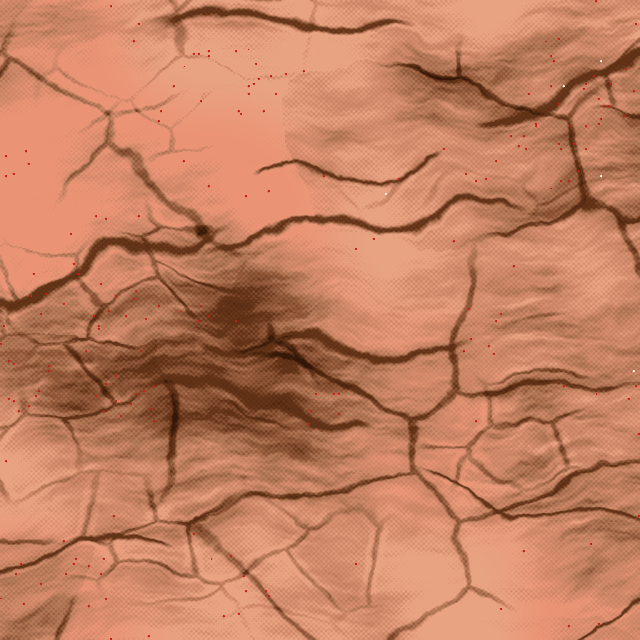
A Shadertoy shader for this texture:

```glsl
// Weathered salmon sandstone: cracked slabs, long dark fissures, brown stains and fine dither.

const vec3 UMBER  = vec3(0.39, 0.20, 0.09);
const vec3 BROWN  = vec3(0.56, 0.34, 0.22);
const vec3 TAN    = vec3(0.69, 0.46, 0.33);
const vec3 CLAY   = vec3(0.81, 0.53, 0.41);
const vec3 SALMON = vec3(0.92, 0.58, 0.46);
const vec3 PALE   = vec3(0.91, 0.64, 0.51);
const vec3 SOOT   = vec3(0.20, 0.09, 0.03);
const vec3 RED    = vec3(0.78, 0.12, 0.08);

const float BASE_TONE    = 0.75;
const float STAIN_AMOUNT = 1.1;
const float GRAIN_AMOUNT = 0.42;
const float RELIEF       = 0.75;
const float DITHER       = 0.07;
const float DITHER_CELLS = 256.0;
const int   FISSURES     = 10;
const vec2  SLAB_SCALE   = vec2(3.2, 4.4);
const vec2  CHIP_SCALE   = vec2(7.0, 11.0);
const vec2  GRAIN_SCALE  = vec2(11.0, 32.0);

float hash(vec2 p) {
    vec3 q = fract(p.xyx * 0.1031);
    q += dot(q, q.yzx + 33.33);
    return fract((q.x + q.y) * q.z);
}

vec2 hash2(vec2 p) { return vec2(hash(p), hash(p + 57.3)); }

float noise(vec2 p) {
    vec2 i = floor(p), f = fract(p);
    f = f * f * (3.0 - 2.0 * f);
    return mix(mix(hash(i), hash(i + vec2(1, 0)), f.x),
               mix(hash(i + vec2(0, 1)), hash(i + vec2(1, 1)), f.x), f.y);
}

float fbm(vec2 p) {
    float sum = 0.0, amp = 0.52;
    for (int i = 0; i < 5; i++) {
        sum += amp * noise(p);
        p = mat2(1.9, 0.5, -0.5, 1.9) * p + 7.7;
        amp *= 0.5;
    }
    return sum;
}

// Cellular noise: x = distance to the nearest cell border, y = random value of the cell
vec2 cells(vec2 p) {
    vec2 base = floor(p), f = fract(p), nearCell = vec2(0), nearVec = vec2(0);
    float best = 9.0, border = 9.0;
    for (int k = 0; k < 9; k++) {
        vec2 g = vec2(k % 3 - 1, k / 3 - 1);
        vec2 r = g + hash2(base + g) - f;
        if (dot(r, r) < best) { best = dot(r, r); nearCell = g; nearVec = r; }
    }
    for (int k = 0; k < 25; k++) {
        vec2 g = nearCell + vec2(k % 5 - 2, k / 5 - 2);
        vec2 r = g + hash2(base + g) - f, d = r - nearVec;
        if (dot(d, d) > 1e-5) border = min(border, dot(0.5 * (r + nearVec), normalize(d)));
    }
    return vec2(border, hash(base + nearCell + 19.0));
}

float line(float dist, float width) { return 1.0 - smoothstep(width * 0.25, width, dist); }

float blob(vec2 p, vec2 center, vec2 radius) {
    vec2 q = (p - center) / radius;
    return exp(-dot(q, q));
}

// Tapered near-horizontal fissures: x = dark core, y = soft shadow, z = lit lip
vec3 fissures(vec2 p) {
    vec3 sum = vec3(0);
    for (int i = 0; i < FISSURES; i++) {
        vec2 seed = vec2(float(i) * 3.1 + 4.0, 8.0), h = hash2(seed), k = hash2(seed + 31.0);
        vec2 q = p - vec2(h.x, (float(i) + 0.2 + 0.6 * h.y) / float(FISSURES));
        float halfLength = mix(0.09, 0.27, k.x);
        float taper = max(0.0, 1.0 - q.x * q.x / (halfLength * halfLength));
        float y = q.y - (k.y - 0.45) * 0.65 * q.x - 0.012 * sin(q.x * 24.0 + h.x * 6.0);
        float width = 0.002 + 0.012 * taper * h.y * h.y;
        float fade = smoothstep(0.0, 0.35, taper);
        sum.x = max(sum.x, fade * (1.0 - smoothstep(width * 0.3, width + 0.003, abs(y))));
        sum.y = max(sum.y, fade * exp(-abs(y + 0.004) / (0.004 + width)));
        sum.z = max(sum.z, fade * line(abs(y + width + 0.006), 0.005));
    }
    return sum;
}

vec3 rockColor(float t, float paleness) {
    vec3 c = mix(SOOT, UMBER, smoothstep(-0.15, 0.21, t));
    c = mix(c, BROWN, smoothstep(0.21, 0.40, t));
    c = mix(c, TAN, smoothstep(0.40, 0.55, t));
    c = mix(c, CLAY, smoothstep(0.55, 0.69, t));
    return mix(c, mix(SALMON, PALE, paleness), smoothstep(0.69, 0.87, t));
}

void mainImage(out vec4 fragColor, in vec2 fragCoord) {
    vec2 uv = fragCoord / iResolution.y;

    // Layered sines bend the rock beds, noise makes their edges ragged
    vec2 p = uv + 0.018 * sin(uv.yx * vec2(9.0, 7.0) + vec2(1.0, 2.6))
                + 0.007 * sin(uv.yx * vec2(27.0, 23.0) + uv * 11.0);
    p += 0.045 * (vec2(fbm(uv * 13.0), fbm(uv * 13.0 + 40.0)) - 0.5);

    // Broad stains, darkest low in the middle
    float stain = fbm(uv * vec2(3.0, 4.2) + 3.0);
    float shade = 0.36 * blob(p, vec2(0.46, 0.32), vec2(0.34, 0.18))
                + 0.22 * blob(p, vec2(0.70, 0.79), vec2(0.17, 0.20));
    float tone = BASE_TONE + STAIN_AMOUNT * (stain - 0.5) - shade;

    // Bedded grain with light from above, calmer on clean slabs
    float rough = mix(0.35, 1.0, smoothstep(0.85, 0.55, tone) );
    vec2 g = p * GRAIN_SCALE;
    float grain = fbm(g);
    tone += rough * (GRAIN_AMOUNT * (grain - 0.5) + RELIEF * (grain - fbm(g + vec2(-0.06, 0.2))));

    // Slab joints and thinner chips, both fading in and out
    vec2 slab = cells(p * SLAB_SCALE + 2.0), chip = cells(p * CHIP_SCALE + 11.0);
    float slabFade = smoothstep(0.30, 0.60, noise(uv * 6.0 + 5.0));
    float chipFade = smoothstep(0.48, 0.75, noise(uv * 7.0 + 21.0));
    tone += 0.16 * (slab.y - 0.5) + 0.10 * chipFade * (chip.y - 0.5);
    tone -= slabFade * (0.32 * line(slab.x, 0.028) + 0.10 * exp(-slab.x / 0.05));
    tone -= chipFade * 0.26 * line(chip.x, 0.045);
    tone += chipFade * 0.07 * line(abs(chip.x - 0.08), 0.05);

    vec3 fissure = fissures(p);
    tone += 0.10 * fissure.z - 0.20 * fissure.y;
    tone = mix(tone, min(tone, 0.14), 0.85 * fissure.x);

    // Fine checkered dither
    vec2 d = uv * DITHER_CELLS, wave = sin(3.14159265 * d);
    tone += DITHER * wave.x * wave.y;
    vec3 color = rockColor(tone, smoothstep(0.35, 0.65, noise(uv * 3.0 + 9.0)));

    // Rare red and white specks
    float dotMask = 1.0 - smoothstep(0.35, 0.6, length(fract(d) - 0.5));
    float pick = hash(floor(d) + 71.0);
    float redShare = 0.012 * smoothstep(0.6, 0.85, noise(uv * 8.0 + 33.0));
    color = mix(color, RED, dotMask * step(pick, redShare));
    color = mix(color, vec3(1.0, 0.95, 0.9), dotMask * step(0.9997, pick));
    fragColor = vec4(color, 1.0);
}
```
